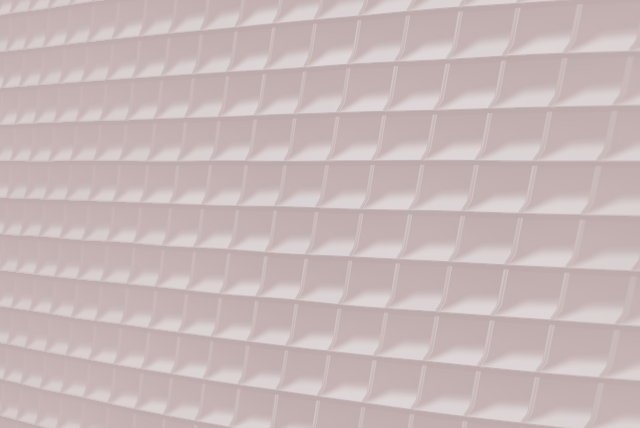
A WebGL 2 fragment shader for this pattern:

```glsl
#version 300 es
precision highp float;
uniform vec2 u_resolution;
out vec4 fragColor;

float hash(vec2 p) {
    p = fract(p * vec2(0.1031, 0.1137));
    p += dot(p, p.yx + 33.33);
    return fract((p.x + p.y) * p.x * 43.7);
}

float noise(vec2 p) {
    vec2 i = floor(p), f = fract(p);
    f = f * f * (3.0 - 2.0 * f);
    return mix(mix(hash(i), hash(i + vec2(1, 0)), f.x),
               mix(hash(i + vec2(0, 1)), hash(i + vec2(1, 1)), f.x), f.y);
}

// Soft band around zero
float band(float d, float halfWidth, float blur) {
    return 1.0 - smoothstep(halfWidth - blur, halfWidth + blur, abs(d));
}

void main() {
    vec2 p = gl_FragCoord.xy / u_resolution;
    p.y = 1.0 - p.y;

    // Perspective: rows fan out and columns widen to the right
    float rowHeight = 0.085 + 0.0576 * p.x - 0.0137 * p.x * p.x;
    float across = 12.05 * log(1.0 + 3.187 * p.x) - 0.66;
    float down = (p.y - 0.377) / rowHeight;
    down += 0.025 * (noise(vec2(across * 0.6, floor(down + 0.5) * 7.0 + 40.0)) - 0.5);
    float row = floor(down);
    float v = down - row;

    // Slanted posts with a kink at the foot
    float column = across + 0.24 * row + 0.17 * v + 0.08 * smoothstep(0.74, 1.0, v);
    float u = fract(column);
    float postDistance = column - floor(column + 0.5);
    float variation = hash(vec2(floor(column), row) + 60.0);

    // Focus falls off toward the left, and slightly at the far right
    float defocus = 1.0 - smoothstep(0.0, 0.5, p.x) + 0.35 * smoothstep(0.8, 1.0, p.x);
    float blurU = fwidth(across) * 0.7 + 0.05 * defocus;
    float blurV = fwidth(down) * 0.7 + 0.035 * defocus;

    vec3 wallColor = vec3(0.76, 0.69, 0.69);
    vec3 midColor = vec3(0.81, 0.76, 0.76);
    vec3 floorColor = vec3(0.865, 0.835, 0.835);

    // Back wall, with the darker lip of the shelf above
    vec3 color = wallColor + 0.012 * (v - 0.4) + 0.012 * (1.0 - u) * smoothstep(0.1, 0.5, v);
    color -= 0.012 * (1.0 - smoothstep(0.1 - blurV, 0.1 + blurV, v));
    color += 0.012 * defocus;

    // Lit floor under a diagonal shadow edge
    float top = mix(0.99, 0.67, smoothstep(-0.12, 0.5, u)) - 0.07 * u;
    top += 0.03 * (variation - 0.5);
    float soft = 0.045 + 0.05 * u + blurV;
    float lit = smoothstep(top - soft, top + soft, v);
    lit *= 1.0 - smoothstep(0.975 - blurV, 0.975 + blurV, v);
    lit *= 1.0 - smoothstep(0.955 - blurU, 0.955 + blurU, u);
    vec3 floorTone = mix(midColor, floorColor, smoothstep(top, top + 0.2, v));
    floorTone += 0.016 * (variation - 0.5);
    color = mix(color, floorTone, lit * (1.0 - 0.25 * defocus));

    // Thin bright rim along the front of the floor
    color = mix(color, floorColor, 0.45 * band(v - 0.965, 0.012, blurV) * (1.0 - defocus * 0.7));

    // Double-edged posts
    float postSpan = smoothstep(0.06, 0.06 + 2.0 * blurV, v) * (1.0 - smoothstep(0.95, 1.0, v));
    float post = band(postDistance, 0.042, blurU) * postSpan;
    float groove = band(postDistance - 0.006, 0.014, blurU) * postSpan;
    float strength = smoothstep(0.05, 0.5, p.x) * (1.0 - 0.5 * smoothstep(0.8, 1.0, p.x));
    strength = (0.2 + 0.7 * strength) * (0.75 + 0.4 * variation);
    color = mix(color, midColor + 0.012, post * strength);
    color = mix(color, wallColor + 0.01, groove * strength * 0.7);

    // Faint unevenness of the paint
    color += 0.008 * (noise(p * vec2(9.0, 6.0) + 20.0) - 0.5);
    fragColor = vec4(color, 1.0);
}
```
